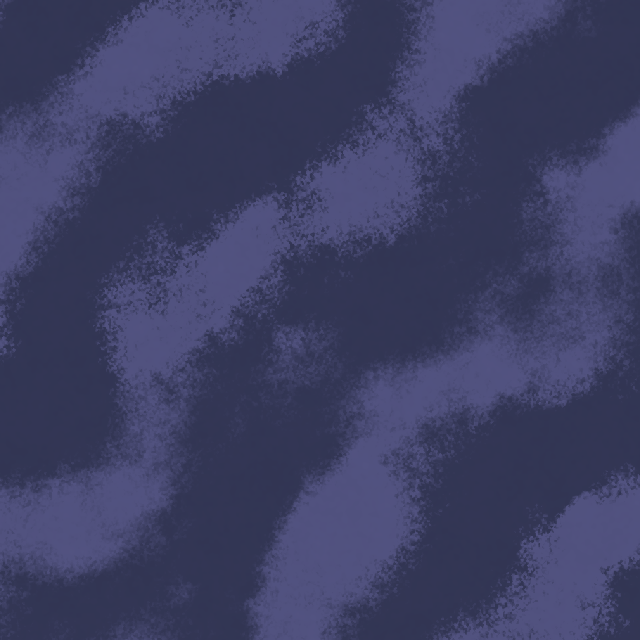
This texture is drawn by a WebGL 1 fragment shader. Its source:

```glsl
precision highp float;

// Dusky violet drifts: kinked diagonal bands with a few loose islands.
// Warped sines lay out the bands, soft cellular noise breaks them up, and
// finer cellular layers shift the threshold so that the borders crumble.

uniform vec2 u_resolution;

const vec3 DARK_COLOR = vec3(0.198, 0.211, 0.330);
const vec3 LIGHT_COLOR = vec3(0.317, 0.320, 0.498);

const vec2 BAND_FREQUENCY = vec2(2.1, -1.95); // bands per canvas width, height
const float BAND_ORIGIN = 0.62;               // height of a band at the left edge
const float BAND_BIAS = -0.24;                // below zero favours the dark
const float WARP_AMOUNT = 0.75;
const float ISLAND_SCALE = 8.5;
const float ISLAND_STRENGTH = 2.3;

const float PATCH_SCALE = 26.0;
const float CLUMP_SCALE = 120.0;
const float GRAIN_SCALE = 270.0;
const float PATCH_STRENGTH = 0.70;
const float CLUMP_STRENGTH = 0.55;
const float GRAIN_STRENGTH = 0.90;
const float CRISP_EDGE = 0.45;
const float MISTY_EDGE = 0.85;
const float MOTTLE = 0.015;

const float TAU = 6.2831853;

vec3 hash3(vec2 cell) {
  vec3 mixed = vec3(dot(cell, vec2(127.1, 311.7)),
                    dot(cell, vec2(269.5, 183.3)),
                    dot(cell, vec2(419.2, 371.9)));
  return fract(sin(mixed) * 43758.55);
}

// Cellular noise in -0.5..0.5: random cell values, blended by distance.
// A higher sharpness gives shards, a lower one gives smooth hills.
float cellNoise(vec2 p, float sharpness) {
  vec2 cell = floor(p);
  vec2 local = p - cell;
  float total = 0.0;
  float weights = 0.0;
  for (int j = -1; j <= 1; j++) {
    for (int i = -1; i <= 1; i++) {
      vec2 offset = vec2(float(i), float(j));
      vec3 random = hash3(cell + offset);
      vec2 toSite = offset + 0.1 + 0.8 * random.xy - local;
      float weight = exp(-sharpness * dot(toSite, toSite));
      total += weight * random.z;
      weights += weight;
    }
  }
  return total / weights - 0.5;
}

// Diagonal bands, kinked by sines that run along them.
float bandField(vec2 p) {
  float warp = sin(7.0 * p.x + 7.0 * p.y + 1.6)
             + 0.7 * sin(13.0 * p.x + 11.0 * p.y + 0.5);
  float phase = dot(BAND_FREQUENCY, p - vec2(0.0, BAND_ORIGIN));
  return cos(TAU * phase + WARP_AMOUNT * warp);
}

// Hills stretched along the bands: they form islands and bays.
float islandField(vec2 p) {
  vec2 along = vec2(p.x + p.y, p.y - p.x) * 0.7071;
  return cellNoise(along * vec2(0.8, 1.2) * ISLAND_SCALE + 40.0, 5.0);
}

void main() {
  vec2 p = gl_FragCoord.xy / min(u_resolution.x, u_resolution.y);

  float field = bandField(p) + ISLAND_STRENGTH * islandField(p) + BAND_BIAS;

  // Layers of crumbling, from broad patches to single grains
  float patches = cellNoise(p * PATCH_SCALE + 5.0, 6.0);
  float clumps = cellNoise(p * CLUMP_SCALE + 31.0, 8.0);
  float grains = cellNoise(p * GRAIN_SCALE + 53.0, 12.0);
  float speckle = CLUMP_STRENGTH * clumps + GRAIN_STRENGTH * grains;

  // Some borders are crisp and speckled, others fade like mist
  float mist = 0.5 + 0.5 * sin(5.0 * p.x - 4.0 * p.y + 1.2 * sin(7.0 * p.y));
  float edge = mix(CRISP_EDGE, MISTY_EDGE, mist);
  field += PATCH_STRENGTH * patches + speckle * mix(1.0, 0.65, mist);

  float tone = smoothstep(-edge, edge, field);
  vec3 color = mix(DARK_COLOR, LIGHT_COLOR, tone);
  color *= 1.0 + MOTTLE * (patches + clumps);
  gl_FragColor = vec4(color, 1.0);
}
```
